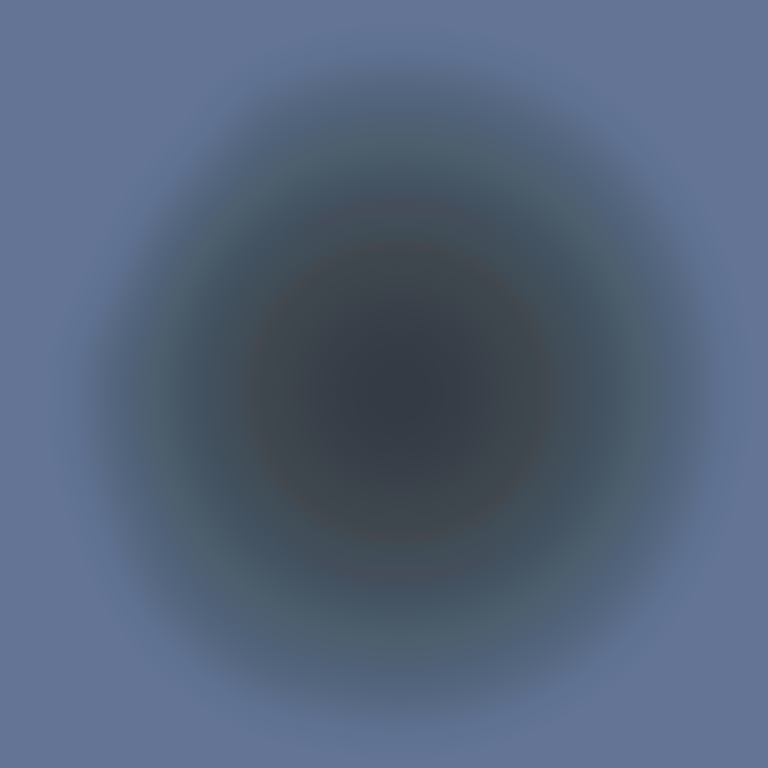
A WebGL 1 fragment shader for this background:

```glsl
precision highp float;
// A soft dark disc on slate blue, like a blurred well of shadow.
// Radial colour bands are blended outward from a near-centred core;
// the radius is gently warped so the outer rim is not a perfect circle.
uniform vec2 u_resolution;

// Blends from the inner colour to the next one between two radii.
vec3 band(vec3 inner, vec3 outer, float start, float end, float radius) {
  return mix(inner, outer, clamp((radius - start) / (end - start), 0.0, 1.0));
}

// Soft bump of the given width around a value.
float bump(float value, float centre, float width) {
  float t = (value - centre) / width;
  return exp(-t * t);
}

// Distance from the core, with a wobble that grows toward the rim.
float warpedRadius(vec2 offset) {
  float radius = length(offset);
  vec2 direction = offset / max(radius, 0.0001);
  float rim = smoothstep(0.26, 0.42, radius);
  float tall = (direction.x * direction.x - direction.y * direction.y) * 0.010;
  float dent = 0.026 * smoothstep(0.86, 1.0, dot(direction, vec2(-0.82, 0.57)));
  float bulge = 0.012 * smoothstep(0.88, 1.0, dot(direction, vec2(-0.62, -0.78)));
  return radius + rim * (tall + dent - bulge);
}

void main() {
  vec2 uv = gl_FragCoord.xy / u_resolution;
  vec2 offset = uv - vec2(0.520, 0.490);
  float radius = warpedRadius(offset);

  // Charcoal core
  vec3 color = vec3(0.208, 0.233, 0.272);
  color = band(color, vec3(0.216, 0.242, 0.280), 0.040, 0.085, radius);
  color = band(color, vec3(0.238, 0.269, 0.300), 0.085, 0.150, radius);
  color = band(color, vec3(0.252, 0.284, 0.310), 0.150, 0.190, radius);

  // Dark teal bands
  color = band(color, vec3(0.253, 0.304, 0.345), 0.190, 0.215, radius);
  color = band(color, vec3(0.258, 0.316, 0.368), 0.215, 0.250, radius);
  color = band(color, vec3(0.266, 0.330, 0.390), 0.250, 0.275, radius);
  color = band(color, vec3(0.304, 0.370, 0.430), 0.275, 0.322, radius);

  // Blue halo melting into the slate ground
  color = band(color, vec3(0.315, 0.384, 0.475), 0.322, 0.362, radius);
  color = band(color, vec3(0.345, 0.415, 0.518), 0.362, 0.402, radius);
  color = band(color, vec3(0.372, 0.445, 0.570), 0.402, 0.436, radius);
  color = band(color, vec3(0.387, 0.455, 0.580), 0.436, 0.470, radius);

  // Mauve arcs above and below the core, and a faint warm inner ring
  float upright = smoothstep(0.75, 1.0, abs(offset.y) / max(length(offset), 0.0001));
  color += vec3(0.016, -0.012, -0.008) * upright * bump(radius, 0.243, 0.012);
  color += vec3(0.010, -0.002, -0.004) * bump(radius, 0.192, 0.004);

  gl_FragColor = vec4(color, 1.0);
}
```
